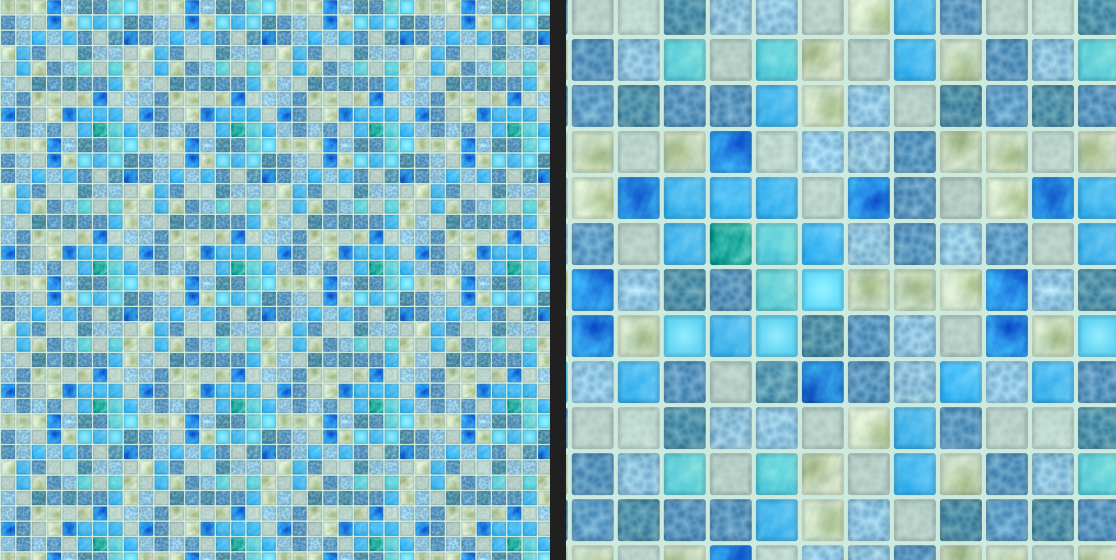
Left: the whole. Right: its middle third, enlarged.
Reproduce this pattern procedurally as a Shadertoy shader.

```glsl
#define TILES_ACROSS 35.85
#define BLOCK 9.0
#define GRID_SHIFT vec2(-0.03, 0.03)
#define GAP 0.045
#define CORNER 0.06
#define RIM_SHADE 0.13
#define MOTTLE 0.24
#define GROUT vec3(0.80, 0.92, 0.87)
#define ACCENT_CELL vec2(6.0, 8.0)
#define ACCENT vec3(0.20, 0.71, 0.66)

const int KINDS = 9;
const int GREY = 0, CREAM = 1, HAZE = 2, SLATE = 3, TEAL = 4;
const int AZURE = 5, DEEP = 6, TURQUOISE = 7, CYAN = 8;

const vec3 GLAZE[KINDS] = vec3[KINDS](
    vec3(0.73, 0.83, 0.80), vec3(0.82, 0.89, 0.80), vec3(0.58, 0.78, 0.88),
    vec3(0.38, 0.61, 0.76), vec3(0.34, 0.59, 0.68), vec3(0.30, 0.74, 0.95),
    vec3(0.16, 0.55, 0.89), vec3(0.42, 0.84, 0.87), vec3(0.40, 0.85, 0.97));

// Running totals: how many of the 83 ranks belong to each glaze
const int RANK_END[KINDS] = int[KINDS](14, 27, 40, 53, 59, 70, 76, 80, 83);

vec2 hash2(vec2 p) {
    vec2 s = vec2(dot(p, vec2(127.1, 311.7)), dot(p, vec2(269.5, 183.3)));
    return fract(sin(s) * 43758.5);
}

// Distance to the nearest scattered point
float cellular(vec2 p) {
    vec2 base = floor(p);
    float nearest = 2.0;
    for (int j = -1; j <= 1; j++)
        for (int i = -1; i <= 1; i++) {
            vec2 site = base + vec2(i, j);
            nearest = min(nearest, length(site + hash2(site) - p));
        }
    return nearest;
}

float layeredSines(vec2 p) {
    float sum = 0.0, amp = 0.5;
    for (int i = 0; i < 3; i++) {
        sum += amp * sin(p.x + 1.7 * sin(p.y)) * cos(p.y + 0.8 * p.x);
        p = mat2(1.6, 1.2, -1.2, 1.6) * p + 2.3;
        amp *= 0.5;
    }
    return sum;
}

float roundedBox(vec2 p, float halfSize, float radius) {
    vec2 q = abs(p) - halfSize + radius;
    return length(max(q, 0.0)) + min(max(q.x, q.y), 0.0) - radius;
}

// Cubing modulo a prime shuffles the cells while keeping exact shares
int glazeKind(vec2 cell) {
    int k = int(cell.x + BLOCK * cell.y) + 1;
    int rank = (k * k * k) % 83 + 17;
    rank = (rank * rank * rank) % 83;
    int kind = 0;
    while (kind < KINDS - 1 && rank >= RANK_END[kind]) kind++;
    return kind;
}

vec3 tileColor(vec2 cell, vec2 p) {
    int kind = glazeKind(cell);
    vec2 seed = hash2(cell + 3.7);
    vec3 color = GLAZE[kind] * (0.96 + 0.08 * seed.x);
    float grain = cellular(p * 5.0 + cell * 11.0) - 0.45;
    float cloud = layeredSines(p * 5.0 + seed * 40.0);
    float spot = exp(-9.0 * dot(p - seed * 0.7 + 0.35, p - seed * 0.7 + 0.35));

    if (cell == ACCENT_CELL)
        color = ACCENT + vec3(0.24, 0.15, 0.14) * (cloud + p.x);
    else if (kind == CREAM)
        color += vec3(0.10, 0.07, 0.06) * cloud - vec3(0.17, 0.15, 0.25) * spot;
    else if (kind == HAZE || kind == SLATE || kind == TEAL)
        color += vec3(1.0, 0.8, 0.55) * (MOTTLE * grain + 0.08 * cloud);
    else if (kind == DEEP)
        color -= vec3(0.12, 0.26, 0.12) * (spot + cloud * 0.6 - 0.25);
    else if (kind == CYAN)
        color += vec3(0.20, 0.09, 0.03) * (exp(-10.0 * dot(p, p)) - 0.2);
    else if (kind == AZURE || kind == TURQUOISE)
        color += vec3(0.12, 0.06, 0.02) * (cloud + p.x - p.y);
    else
        color += 0.07 * grain + 0.03 * cloud;
    return color;
}

void mainImage(out vec4 fragColor, in vec2 fragCoord) {
    // Tile grid counted from the top left
    float pixel = TILES_ACROSS / iResolution.x;
    vec2 grid = vec2(fragCoord.x, iResolution.y - fragCoord.y) * pixel + GRID_SHIFT;
    vec2 cell = mod(floor(grid), BLOCK);
    vec2 local = fract(grid) - 0.5;

    // Glazed face with a darker rim
    float edge = roundedBox(local, 0.5 - GAP, CORNER);
    vec3 tile = tileColor(cell, local);
    tile *= 1.0 - RIM_SHADE * smoothstep(-0.14, 0.0, edge);

    // Pale grout between the tiles
    float cover = 1.0 - smoothstep(-0.6 * pixel, 0.6 * pixel, edge);
    vec3 color = mix(GROUT, tile, cover);
    fragColor = vec4(clamp(color, 0.0, 1.0), 1.0);
}
```
